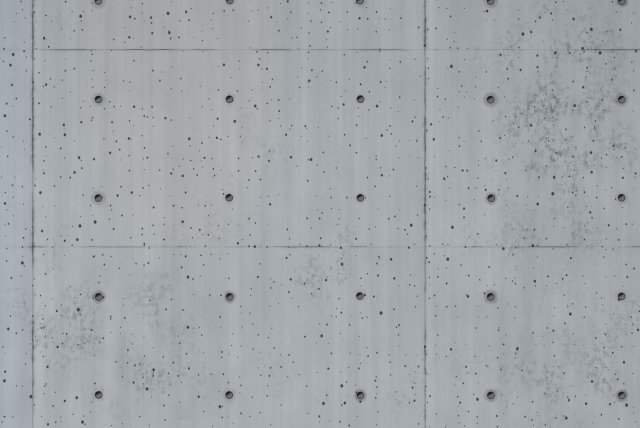
Reproduce this texture procedurally as a Shadertoy shader.

```glsl
#define CONCRETE vec3(0.659, 0.680, 0.697)
#define DARK vec3(0.17, 0.18, 0.19)
#define HOLE_STEP vec2(0.3055, 0.2303)
#define HOLE_ORIGIN vec2(0.2305, 0.0770)
#define HOLE_RADIUS 0.0088
#define PANEL_HOLES vec2(3.0, 2.0)
#define PANEL_ORIGIN vec2(0.0768, -0.0375)
#define SEAM_WIDTH 0.0016
#define STAIN_DEPTH 0.17
#define STREAK_DEPTH 0.032

vec2 hash2(vec2 p) {
    vec3 q = fract(p.xyx * vec3(0.1031, 0.1030, 0.0973));
    q += dot(q, q.yzx + 33.33);
    return fract((q.xx + q.yz) * q.zy);
}

float corner(vec2 cell, vec2 offset) {
    float angle = 6.2832 * hash2(cell).x;
    return dot(vec2(cos(angle), sin(angle)), offset);
}

// Gradient noise, roughly -0.7 to 0.7
float noise(vec2 p) {
    vec2 i = floor(p), f = fract(p), e = vec2(1.0, 0.0);
    vec2 u = f * f * f * (f * (f * 6.0 - 15.0) + 10.0);
    return mix(mix(corner(i, f), corner(i + e, f - e), u.x),
               mix(corner(i + e.yx, f - e.yx), corner(i + 1.0, f - 1.0), u.x), u.y);
}

float fbm(vec2 p) {
    float sum = 0.0, amp = 0.6;
    for (int i = 0; i < 4; i++) {
        sum += amp * noise(p);
        p = p * 2.03 + 17.3;
        amp *= 0.55;
    }
    return sum;
}

float inside(float d, float aa) {
    return 1.0 - smoothstep(-aa, aa, d);
}

// One random air pore in some of the cells
float pores(vec2 p, float size, float density, float maxRadius, float aa) {
    vec2 cell = floor(p / size);
    vec2 place = hash2(cell + 41.0), kind = hash2(cell + 137.0);
    vec2 q = p - (cell + mix(vec2(0.2), vec2(0.8), place)) * size;
    float radius = maxRadius * mix(0.4, 1.0, kind.y * kind.y);
    return step(kind.x, density) * inside(length(q * vec2(1.0, 0.85)) - radius, aa);
}

// Large stained areas: centre in xy, extent in zw
float stainPatches(vec2 p) {
    const vec4 patches[8] = vec4[8](
        vec4(1.32, 0.70, 0.14, 0.13), vec4(1.34, 0.92, 0.15, 0.08),
        vec4(0.36, 0.29, 0.09, 0.07), vec4(0.38, 0.12, 0.12, 0.08),
        vec4(0.77, 0.36, 0.13, 0.05), vec4(1.32, 0.13, 0.13, 0.14),
        vec4(1.30, 0.45, 0.12, 0.07), vec4(0.16, 0.23, 0.10, 0.10));
    float sum = 0.0;
    for (int i = 0; i < 8; i++) {
        vec2 q = (p - patches[i].xy) / patches[i].zw;
        sum += exp(-dot(q, q)) * (i == 0 ? 1.35 : 0.75);
    }
    return sum;
}

void mainImage(out vec4 fragColor, in vec2 fragCoord) {
    vec2 p = fragCoord / iResolution.y;
    float aa = 0.7 / iResolution.y;
    float grit = fbm(p * vec2(75.0, 60.0));
    float cloud = fbm(p * vec2(4.5, 5.5) + 9.0);

    // Broad tone and vertical formwork streaks
    vec3 col = CONCRETE + 0.035 * cloud;
    col -= 0.022 * smoothstep(0.7, 1.5, p.x) + 0.02 * smoothstep(0.6, 1.0, p.y);
    col += vec3(0.010, 0.003, -0.016) * exp(-pow((p.x - 0.42) / 0.2, 2.0)) * smoothstep(0.2, 0.8, p.y);
    col += vec3(-0.004, 0.0, 0.014) * (1.0 - smoothstep(0.0, 0.12, p.x));
    float streak = noise(p * vec2(26.0, 1.3)) + 0.6 * noise(p * vec2(95.0, 2.6) + 5.0);
    col += STREAK_DEPTH * streak + 0.025 * grit;

    // Gritty stains
    float stain = stainPatches(p) + 0.9 * max(cloud, 0.0) + 0.12;
    stain *= smoothstep(-0.35, 0.4, fbm(p * vec2(13.0, 10.0) + 31.0));
    col -= STAIN_DEPTH * stain * smoothstep(-0.25, 0.5, grit);
    float fleck = smoothstep(0.15, 0.42, fbm(p * vec2(130.0, 115.0) + 3.0));
    col -= 0.16 * min(stain, 1.0) * fleck;

    // Panel seams, worn unevenly along their length
    vec2 panel = HOLE_STEP * PANEL_HOLES;
    vec2 s = p - PANEL_ORIGIN;
    vec2 joint = floor(s / panel + 0.5);
    vec2 d = s - joint * panel;
    d += 0.0012 * vec2(noise(vec2(p.y * 30.0, joint.x)), noise(vec2(p.x * 30.0, joint.y)));
    float wearX = smoothstep(-0.5, 0.45, noise(vec2(p.y * 9.0, joint.x * 7.0 + 2.4)) + 0.4 * grit);
    float wearY = smoothstep(-0.3, 0.45, noise(vec2(p.x * 11.0, joint.y * 5.0 + 0.4)) + 0.4 * grit);
    col += 0.022 * smoothstep(0.002, 0.006, d.x) * (1.0 - smoothstep(0.012, 0.025, d.x));
    col -= 0.13 * exp(-pow(d.x / 0.006, 2.0)) * wearX * smoothstep(-0.3, 0.4, grit);
    col = mix(col, DARK, inside(abs(d.x) - SEAM_WIDTH, aa) * mix(0.15, 0.5, wearX));
    col -= 0.03 * exp(-pow(d.y / 0.005, 2.0)) * wearY;
    float seamY = inside(abs(d.y) - 0.5 * SEAM_WIDTH, aa) * mix(0.12, 0.65, wearY);
    col = mix(col, DARK, seamY * smoothstep(-0.02, 0.0, s.x));

    // Air pores in two sizes
    float pore = 0.8 * pores(p, 0.041, 0.42, 0.0034, aa);
    pore = max(pore, 0.7 * pores(p + 0.37, 0.023, 0.36, 0.0020, aa));
    col = mix(col, DARK, pore);

    // Tie holes with grimy surrounds and a shaded upper rim
    vec2 h = p - HOLE_ORIGIN;
    vec2 id = floor(h / HOLE_STEP + 0.5);
    vec2 vary = hash2(id + 71.0);
    vec2 q = h - id * HOLE_STEP + 0.002 * (vary - 0.5);
    float r = length(q);
    float halo = inside(r - HOLE_RADIUS * (1.5 + 0.5 * vary.x + 0.5 * grit), 0.004);
    col -= halo * mix(0.02, 0.13, vary.y * vary.y);
    float trail = exp(-pow((q.x - 0.006) / 0.008, 2.0)) * smoothstep(-0.4, 0.5, noise(p * vec2(9.0, 3.0)));
    col += 0.018 * trail * (1.0 - halo);
    float shade = smoothstep(-0.1, 0.6, dot(q / HOLE_RADIUS, vec2(-0.5, 0.86)));
    shade = max(shade, 0.7 * smoothstep(0.65, 1.0, r / HOLE_RADIUS));
    vec3 holeColor = mix(vec3(0.42, 0.43, 0.44), DARK * 0.7, shade);
    col = mix(col, holeColor, inside(r - HOLE_RADIUS, aa));

    fragColor = vec4(clamp(col, 0.0, 1.0), 1.0);
}
```
